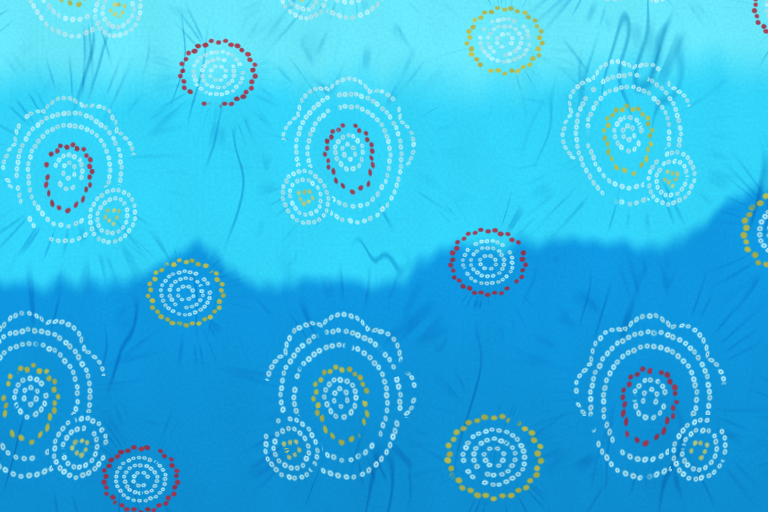
A Shadertoy shader for this pattern:

```glsl
// Tie-dyed cotton: three bands of blue dye with a ragged edge, carrying a loose
// lattice of paisleys and round medallions made of rings of small tied dots.
// Rings are polar curves cut into beads; creases are zero lines of gradient noise.

const float TAU = 6.2831853;
const vec3 DEEP   = vec3(0.055, 0.575, 0.85);
const vec3 MIDDLE = vec3(0.20, 0.835, 0.98);
const vec3 PALE   = vec3(0.41, 0.91, 0.985);
const vec3 WHITE  = vec3(0.80, 0.95, 0.97);
const vec3 RED    = vec3(0.70, 0.15, 0.22);
const vec3 YELLOW = vec3(0.80, 0.73, 0.22);
const float BEAD_PITCH = 0.0112;
const float BEAD_RADIUS = 0.0043;
const float BEAD_OPACITY = 0.85;
const float CREASE_STRENGTH = 0.5;
const int COLUMNS = 3;
const int ROWS = 3;

// Each row: first centre x, y, then the step to the next column
const vec4 PAISLEY_ROWS[3] = vec4[3](vec4(0.146, 1.07, 0.53, 0.035),
    vec4(0.135, 0.668, 0.546, 0.037), vec4(0.06, 0.228, 0.605, -0.002));
const vec4 MEDALLION_ROWS[3] = vec4[3](vec4(0.426, 0.857, 0.56, 0.064),
    vec4(0.363, 0.428, 0.59, 0.06), vec4(0.275, 0.064, 0.69, 0.043));
const float BODY_RINGS[4] = float[4](0.102, 0.080, 0.027, 0.012);
const float DISC_RINGS[3] = float[3](0.046, 0.031, 0.015);

float hash(vec2 p) {
    return fract(sin(dot(p, vec2(127.1, 311.7))) * 43758.5);
}

vec2 gradientAt(vec2 cell) {
    float a = TAU * hash(cell);
    return vec2(cos(a), sin(a));
}

float gradientNoise(vec2 p) {
    vec2 i = floor(p), f = fract(p), e = vec2(0, 1);
    vec2 u = f * f * f * (f * (f * 6.0 - 15.0) + 10.0);
    return mix(mix(dot(gradientAt(i), f), dot(gradientAt(i + e.yx), f - e.yx), u.x),
               mix(dot(gradientAt(i + e), f - e), dot(gradientAt(i + 1.0), f - 1.0), u.x), u.y);
}

// Thin line where the noise crosses zero
float crease(float n, float width) {
    return 1.0 - smoothstep(0.0, width, abs(n));
}

mat2 rotation(float a) {
    return mat2(cos(a), sin(a), -sin(a), cos(a));
}

// One ring of tied dots: mean radius sets the count, edge is the radius at this angle.
// Solid dots are dyed through and staggered; the others keep a cloth-coloured eye.
void beadRing(inout vec3 col, vec2 p, float radius, float edge, float size, vec3 dye, bool solid, float seed) {
    float r = length(p);
    if (abs(r - edge) > 0.016) return;
    float count = max(4.0, floor(TAU * radius / (BEAD_PITCH * size)));
    float along = (atan(p.y, p.x) / TAU + 0.5) * count;
    float index = mod(floor(along), count);
    vec2 id = vec2(index, seed + radius * 91.0);
    float h = hash(id), k = hash(id + 7.3);
    vec2 q = vec2((fract(along) - 0.5) * TAU * r / count, r - edge);
    q += (vec2(h, k) - 0.5) * 0.0028;
    if (solid) q.y += (mod(index, 2.0) - 0.5) * 0.004;
    q = rotation((h - 0.5) * 0.9) * q * vec2(0.92, 1.06);
    float bead = BEAD_RADIUS * size * mix(0.85, 1.12, k), d = length(q);
    float aa = 1.1 / iResolution.y;
    float cover = 1.0 - smoothstep(bead - aa, bead + aa, d);
    float eye = solid ? 0.0 : 0.6 * (1.0 - smoothstep(0.1, 0.6, d / bead));
    // Folded cloth hides a few stretches of the ring
    float shown = smoothstep(-0.5, -0.36, gradientNoise(p / r * 2.3 + seed + radius * 40.0));
    col = mix(col, dye * mix(0.9, 1.04, h), cover * (1.0 - eye) * shown * BEAD_OPACITY * step(0.04, k));
}

// Puckers radiating from a tied motif, strongest above and below
void pucker(inout vec3 col, vec2 p, float size, float seed) {
    float r = length(p);
    vec2 dir = p / max(r, 1e-4);
    float line = crease(gradientNoise(dir * 5.5 + seed + vec2(r * 3.0, 0)), 0.13);
    float patchy = smoothstep(-0.1, 0.25, gradientNoise(p * 13.0 + seed));
    float reach = smoothstep(0.75, 1.1, r / size) * (1.0 - smoothstep(1.1, 2.2, r / size));
    float amount = line * patchy * reach * mix(0.2, 1.0, abs(dir.y));
    col = mix(col, col * vec3(0.35, 0.7, 0.84), amount * CREASE_STRENGTH);
}

void paisley(inout vec3 col, vec2 p, float side, vec3 accent, float seed) {
    pucker(col, p, 0.128, seed);
    p.x *= side;
    // Small companion disc, leaning outward
    vec2 c = rotation(0.4) * (p - vec2(0.083, -0.088)) / vec2(0.92, 1.1);
    for (int k = 0; k < 2; k++)
        beadRing(col, c, DISC_RINGS[k], DISC_RINGS[k], 1.0, WHITE, false, seed);
    beadRing(col, c, 0.012, 0.012, 0.95, mix(WHITE, YELLOW, 0.7), true, seed);
    if (length(c) < 0.055) return;

    // Body: drop-shaped rings with the tip pointing down
    vec2 b = rotation(0.15 - 0.25 * hash(vec2(seed, 3.0))) * p / vec2(1.0, 1.1);
    float angle = atan(b.y, b.x);
    float tip = pow(0.5 + 0.5 * cos(angle + 1.65), 7.0);
    for (int k = 0; k < 4; k++) {
        float radius = BODY_RINGS[k];
        beadRing(col, b, radius, radius * (0.98 + 0.24 * tip), 1.0, WHITE, false, seed);
    }
    beadRing(col, b, 0.045, 0.043 * (1.0 + 0.65 * tip), 1.0, accent, true, seed);
    // Scalloped crest over the top
    if (cos(angle - 1.9) > -0.05)
        beadRing(col, b, 0.118, 0.113 + 0.013 * abs(sin(angle * 4.5)), 0.95, WHITE, false, seed);
}

void medallion(inout vec3 col, vec2 p, vec3 accent, float seed) {
    pucker(col, p, 0.08, seed);
    p /= vec2(1.08, 0.94);
    beadRing(col, p, 0.068, 0.068, 1.12, accent, true, seed);
    for (int k = 0; k < 3; k++)
        beadRing(col, p, DISC_RINGS[k], DISC_RINGS[k], 0.95, WHITE, false, seed);
}

vec3 dyedCloth(vec2 p) {
    float smear = gradientNoise(vec2(p.x * 30.0, p.y * 4.0)) * 0.02 + gradientNoise(p * 7.0) * 0.025;
    float bump = exp(-pow((p.x - 0.38) / 0.075, 2.0));
    float edge = 0.448 + 0.07 * bump + 0.075 * smoothstep(0.74, 0.93, p.x) + 0.11 * smoothstep(1.32, 1.47, p.x);
    float paleEdge = 0.84 + 0.04 * smoothstep(0.9, 1.5, p.x);
    vec3 col = mix(MIDDLE, PALE, smoothstep(-0.06, 0.06, p.y - paleEdge + smear));
    float deep = 1.0 - smoothstep(-0.022, 0.022, p.y - edge + smear);
    col = mix(col, DEEP * mix(0.96, 1.04, smoothstep(0.0, 0.5, p.y)), deep);
    // Loose, mostly vertical creases, then the weave
    vec2 drift = vec2(p.x * 17.0 - p.y * 3.0, p.y * 2.2) + 0.6 * gradientNoise(p * 5.0);
    float line = crease(gradientNoise(drift), 0.06);
    col *= 1.0 - vec3(0.4, 0.18, 0.1) * line * smoothstep(0.08, 0.4, gradientNoise(p * vec2(6, 4) + 9.0));
    return col * (1.0 + 0.035 * gradientNoise(p * 160.0) + 0.03 * gradientNoise(p * vec2(12, 5)));
}

void mainImage(out vec4 fragColor, in vec2 fragCoord) {
    vec2 p = fragCoord / iResolution.y;
    vec3 col = dyedCloth(p);
    for (int j = 0; j < ROWS; j++)
    for (int i = 0; i < COLUMNS; i++) {
        float seed = float(j * COLUMNS + i) * 5.7 + 1.0;
        vec4 row = PAISLEY_ROWS[j];
        vec2 q = (p - row.xy - float(i) * row.zw) / (j == 2 ? 1.16 : 1.02);
        if (length(q) < 0.29) paisley(col, q, i == 1 ? -1.0 : 1.0, (i / 2 + j) % 2 == 1 ? RED : YELLOW, seed);
        row = MEDALLION_ROWS[j];
        q = (p - row.xy - float(i) * row.zw) / (0.97 + 0.25 * float(i * j / 2));
        if (length(q) < 0.18) medallion(col, q, (i + j) % 2 == 0 ? RED : YELLOW, seed + 40.0);
    }
    fragColor = vec4(clamp(col, 0.0, 1.0), 1.0);
}
```
